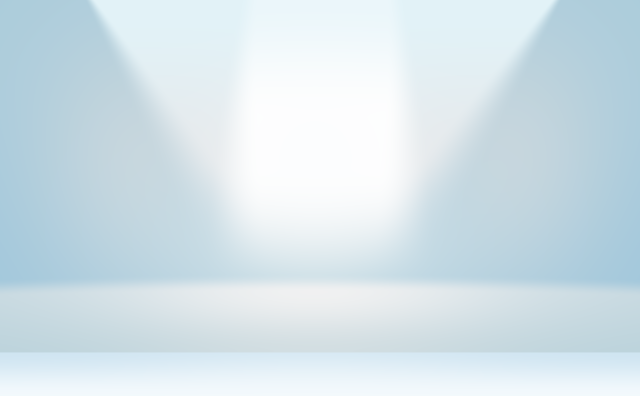
Write a Shadertoy shader that draws this background.

```glsl
// Pale blue studio stage: three soft spotlights on a wall, a hazy floor and a bright front ledge.

// Soft elliptical falloff: 1 at the centre, fading outward.
float glow(vec2 p, vec2 centre, vec2 radius) {
    vec2 d = (p - centre) / radius;
    return exp(-dot(d, d));
}

// Soft step from 0 to 1 centred on zero.
float softEdge(float d, float blur) {
    return smoothstep(-blur, blur, d);
}

vec3 wallColor(vec2 p) {
    vec3 wall = mix(vec3(0.63, 0.78, 0.86), vec3(0.67, 0.80, 0.86), smoothstep(0.3, 0.9, p.y));
    float haze = glow(p, vec2(0.22, 0.62), vec2(0.17, 0.32))
               + glow(p, vec2(0.80, 0.62), vec2(0.16, 0.32));
    wall = mix(wall, vec3(0.785, 0.84, 0.865), min(haze, 1.0) * 0.9);
    return mix(wall, vec3(0.83, 0.89, 0.91), 0.95 * glow(p, vec2(0.49, 0.38), vec2(0.26, 0.24)));
}

vec3 addSpotlights(vec3 col, vec2 p) {
    float drop = 1.0 - p.y;

    // Outer cone, sharp at the top and blurred toward the floor.
    float blur = 0.008 + 0.11 * drop;
    float cone = softEdge(p.x - 0.141 - 0.375 * drop, blur)
               * softEdge(0.870 - 0.405 * drop - p.x, blur);
    vec3 coneColor = mix(vec3(0.885, 0.95, 0.97), vec3(0.90, 0.915, 0.925), smoothstep(0.0, 0.42, drop));
    col = mix(col, coneColor, cone * smoothstep(0.28, 0.60, p.y));

    // Central beam, widening a little on the way down.
    float beamBlur = 0.014 + 0.06 * drop;
    float left = 0.390 - 0.09 * drop + 0.09 * drop * drop;
    float right = 0.618 + 0.075 * drop - 0.09 * drop * drop;
    float beam = softEdge(p.x - left, beamBlur) * softEdge(right - p.x, beamBlur);
    vec3 beamColor = mix(vec3(0.92, 0.965, 0.98), vec3(0.995), smoothstep(0.0, 0.30, drop));
    col = mix(col, beamColor, beam * smoothstep(0.27, 0.58, p.y));

    // Bloom around the brightest part of the beam.
    return mix(col, vec3(0.985, 0.992, 0.995), 0.6 * glow(p, vec2(0.493, 0.60), vec2(0.12, 0.20)));
}

vec3 floorColor(vec2 p) {
    float depth = clamp((p.y - 0.11) / 0.18, 0.0, 1.0);
    vec3 sides = mix(vec3(0.73, 0.825, 0.86), vec3(0.78, 0.85, 0.88), depth);
    vec3 middle = mix(vec3(0.825, 0.87, 0.885), vec3(0.94, 0.943, 0.945), smoothstep(0.0, 0.85, depth));
    return mix(sides, middle, glow(p, vec2(0.49, p.y), vec2(0.33, 1.0)));
}

vec3 ledgeColor(vec2 p) {
    vec3 col = mix(vec3(0.95, 0.975, 0.99), vec3(0.81, 0.895, 0.945), smoothstep(0.0, 0.11, p.y));
    return mix(col, vec3(0.955, 0.975, 0.985), 0.45 * glow(p, vec2(0.49, 0.04), vec2(0.30, 0.09)));
}

void mainImage(out vec4 fragColor, in vec2 fragCoord) {
    vec2 p = fragCoord / iResolution.xy;
    vec3 col = addSpotlights(wallColor(p), p);

    // Hazy horizon, dipping slightly toward both sides.
    float horizon = 0.287 - 0.055 * (p.x - 0.49) * (p.x - 0.49);
    col = mix(col, floorColor(p), softEdge(horizon - p.y, 0.022));

    // Crisp front edge of the floor.
    col = mix(col, ledgeColor(p), softEdge(0.110 - p.y, 1.0 / iResolution.y));
    fragColor = vec4(col, 1.0);
}
```
